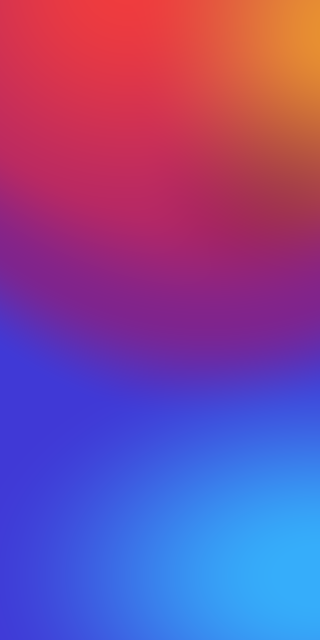
This background is drawn by a Shadertoy shader. Its source:

```glsl
// Soft elliptical falloff: 1 at the centre, 0 at the given radii
float glow(vec2 p, vec2 centre, vec2 radii) {
    return smoothstep(1.0, 0.0, length((p - centre) / radii));
}

void mainImage(out vec4 fragColor, in vec2 fragCoord) {
    vec2 uv = fragCoord / iResolution.xy;

    vec3 crimson = vec3(0.69, 0.15, 0.41);
    vec3 red     = vec3(0.94, 0.235, 0.24);
    vec3 orange  = vec3(0.91, 0.57, 0.19);
    vec3 purple  = vec3(0.50, 0.14, 0.55);
    vec3 indigo  = vec3(0.25, 0.225, 0.84);
    vec3 sky     = vec3(0.21, 0.68, 0.98);

    // Warm upper half, with a dusky patch below the orange corner
    vec3 color = mix(crimson, red, glow(uv, vec2(0.40, 1.03), vec2(0.95, 0.45)));
    color = mix(color, orange, glow(uv, vec2(1.05, 0.95), vec2(0.65, 0.42)));
    color *= 1.0 - 0.15 * glow(uv, vec2(0.92, 0.70), vec2(0.50, 0.24));

    // Curved seam from crimson through purple to indigo
    float bend = uv.x - 0.65;
    float height = uv.y - 0.485 - 0.26 * bend * bend;
    color = mix(color, purple, smoothstep(0.18, 0.0, height));
    color = mix(color, indigo, smoothstep(0.02, -0.15, height));

    // Bright glow in the lower right corner
    float skyGlow = smoothstep(1.1, 0.1, length((uv - vec2(1.0, 0.1)) / vec2(1.0, 0.33)));
    color = mix(color, sky, skyGlow);

    fragColor = vec4(color, 1.0);
}
```
